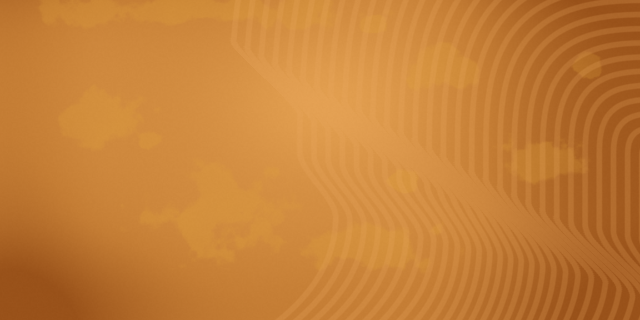
A Shadertoy shader for this background:

```glsl
#define SPACING 0.0443
#define HALF_WIDTH 0.0088
#define STRIPE_ALPHA 0.23
#define CLOUD_ALPHA 0.26
#define GRAIN 0.010
#define DARK vec3(0.60, 0.32, 0.10)
#define AMBER vec3(0.77, 0.49, 0.205)
#define LIGHT vec3(0.885, 0.62, 0.31)
#define STRIPE_TINT vec3(0.92, 0.66, 0.38)
#define CLOUD_TINT vec3(0.88, 0.64, 0.23)

float hash(vec2 p) {
    p = fract(p * vec2(0.1031, 0.1137));
    p += dot(p, p.yx + 33.33);
    return fract((p.x + p.y) * p.x * 17.0);
}

float noise(vec2 p) {
    vec2 cell = floor(p), f = fract(p);
    f = f * f * (3.0 - 2.0 * f);
    float low = mix(hash(cell), hash(cell + vec2(1, 0)), f.x);
    float high = mix(hash(cell + vec2(0, 1)), hash(cell + vec2(1, 1)), f.x);
    return mix(low, high, f.y);
}

float fbm(vec2 p) {
    float sum = 0.0, amp = 0.5;
    for (int i = 0; i < 5; i++) {
        sum += amp * noise(p);
        p = p * 2.03 + 17.0;
        amp *= 0.5;
    }
    return sum;
}

float glow(vec2 p, vec2 center, vec2 radius) {
    vec2 d = (p - center) / radius;
    return exp(-dot(d, d));
}

// Warm light with darker right side, corner and rims
vec3 backdrop(vec2 p) {
    float t = 0.71 + 0.30 * glow(p, vec2(1.02, 0.32), vec2(0.32, 0.23));
    t -= 0.62 * smoothstep(1.2, 2.0, p.x);
    t -= 0.55 * glow(p, vec2(0.08, 1.04), vec2(0.40, 0.38));
    t -= 0.18 * (1.0 - smoothstep(0.0, 0.35, p.x));
    t -= 0.20 * exp(-p.y * 9.0) * (1.0 - 0.6 * glow(p, vec2(1.1, 0.0), vec2(0.4)));
    t -= 0.20 * smoothstep(0.65, 1.0, p.y);
    t = clamp(t, 0.0, 1.0);
    return t < 0.5 ? mix(DARK, AMBER, t * 2.0) : mix(AMBER, LIGHT, t * 2.0 - 1.0);
}

// Scalar field whose level lines are the flowing stripes
float flow(vec2 p) {
    vec2 toHub = vec2(2.057 - p.x, max(0.495 - p.y, 0.0));
    float flare = pow(pow(toHub.x, 3.0) + pow(toHub.y, 3.0), 1.0 / 3.0);
    float upperBend = smoothstep(0.130, 0.255, p.y - 0.55 * (p.x - 0.742));
    float lowerBend = smoothstep(0.477, 0.651, p.y - 0.25 * (p.x - 0.943));
    float sweep = max(p.y - 0.2 * (p.x - 1.042) - 0.677, 0.0);
    float fade = 1.0 - 0.6 * smoothstep(1.3, 1.85, p.x);
    float shift = 0.216 * fade * upperBend + 0.112 * lowerBend - 1.38 * sweep * sweep;
    return 2.057 - flare - shift - 0.721;
}

// Strokes of even width, which merge where the lines crowd
float stripes(vec2 p, float pixel) {
    float f = flow(p);
    float slope = max(length(vec2(dFdx(f), dFdy(f))) / pixel, 0.05);
    float d = abs(fract(f / SPACING + 0.5) - 0.5) * SPACING / slope;
    float line = 1.0 - smoothstep(HALF_WIDTH - pixel, HALF_WIDTH + pixel, d);
    return line * step(-0.5 * SPACING, f);
}

// Ragged patches: center and radii of each
float clouds(vec2 p) {
    const vec4 patches[10] = vec4[10](
        vec4(0.32, 0.37, 0.14, 0.09), vec4(0.47, 0.435, 0.04, 0.03),
        vec4(0.73, 0.68, 0.25, 0.14), vec4(0.60, 0.03, 0.46, 0.055),
        vec4(1.40, 0.22, 0.14, 0.08), vec4(1.70, 0.49, 0.14, 0.07),
        vec4(1.82, 0.20, 0.06, 0.04), vec4(1.27, 0.57, 0.04, 0.03),
        vec4(1.17, 0.08, 0.04, 0.03), vec4(1.15, 0.77, 0.28, 0.06));
    float ragged = fbm(p * 13.0) - 0.5;
    float cover = 0.0;
    for (int i = 0; i < 10; i++) {
        vec2 d = (p - patches[i].xy) / patches[i].zw;
        float body = 1.0 - length(d) + 2.2 * ragged;
        cover = max(cover, smoothstep(0.0, 0.35, body));
    }
    return cover * (0.65 + 0.7 * fbm(p * 9.0 + 40.0));
}

void mainImage(out vec4 fragColor, in vec2 fragCoord) {
    float pixel = 1.0 / iResolution.y;
    vec2 p = fragCoord * pixel;
    p.y = 1.0 - p.y; // measure down from the top

    vec3 color = backdrop(p);
    color = mix(color, CLOUD_TINT, CLOUD_ALPHA * clouds(p));
    color = mix(color, STRIPE_TINT, STRIPE_ALPHA * stripes(p, pixel));
    color += GRAIN * (noise(p * 256.0) - 0.5);
    fragColor = vec4(color, 1.0);
}
```
